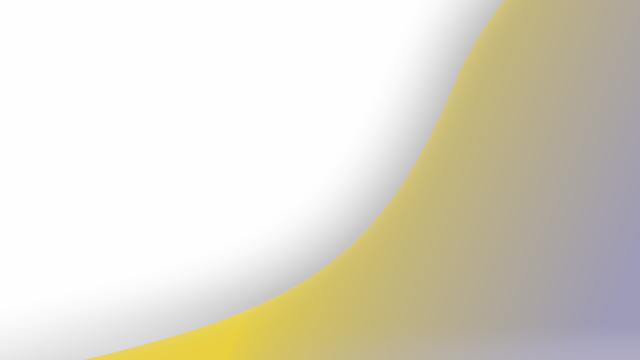
A WebGL 1 fragment shader for this background:

```glsl
precision highp float;

uniform vec2 u_resolution;

vec2 cubicBezier(vec2 a, vec2 b, vec2 c, vec2 d, float t) {
  float s = 1.0 - t;
  return s * s * s * a + 3.0 * s * s * t * b + 3.0 * s * t * t * c + t * t * t * d;
}

// Two joined curves on t in 0..2, with straight runs past both ends
vec2 wavePoint(float t) {
  vec2 start = vec2(0.231, 0.0);
  vec2 joint = vec2(1.262, 0.769);
  vec2 end = vec2(1.4, 1.0);
  if (t < 0.0) return start + t * vec2(9.7, 2.35);
  if (t > 2.0) return end + (t - 2.0) * vec2(6.3, 7.8);
  if (t < 1.0) return cubicBezier(start, vec2(0.814, 0.141), vec2(1.049, 0.262), joint, t);
  return cubicBezier(joint, vec2(1.297, 0.852), vec2(1.343, 0.93), end, t - 1.0);
}

// Signed distance to the wave edge, positive on its upper left side
float waveDistance(vec2 p) {
  float nearest = 1e5;
  float side = 1.0;
  vec2 a = wavePoint(-0.05);
  for (int i = 0; i < 42; i++) {
    vec2 b = wavePoint(float(i) * 0.05);
    if (i == 41) b = wavePoint(2.05);
    vec2 along = b - a;
    vec2 toPoint = p - a;
    float h = clamp(dot(toPoint, along) / dot(along, along), 0.0, 1.0);
    float dist = length(toPoint - along * h);
    if (dist < nearest) {
      nearest = dist;
      side = along.x * toPoint.y - along.y * toPoint.x < 0.0 ? -1.0 : 1.0;
    }
    a = b;
  }
  return nearest * side;
}

// Diagonal yellow to lavender blend with a pale rim and a soft floor light
vec3 waveColor(vec2 p, float depth) {
  vec3 yellow = vec3(0.91, 0.815, 0.24);
  vec3 lavender = vec3(0.62, 0.61, 0.72);
  float t = clamp(0.985 * (p.x - 0.648) - 0.432 * (p.y - 0.051), 0.0, 1.0);
  vec3 color = mix(yellow, lavender, pow(t, 0.7));
  color = mix(color, vec3(0.92, 0.86, 0.58), 0.4 * exp(-depth / 0.025));
  float floorLight = 1.0 - smoothstep(0.0, 0.11, p.y);
  return mix(color, vec3(0.75, 0.74, 0.82), 0.5 * t * floorLight);
}

void main() {
  vec2 p = gl_FragCoord.xy / u_resolution.y;
  float edge = waveDistance(p);

  // White field under the blurred shadow of the wave
  float shadow = 1.0 - smoothstep(-0.2, 0.2, edge);
  shadow *= mix(0.28, 0.46, smoothstep(0.0, 0.2, p.y));
  vec3 field = vec3(0.995 - shadow);

  float pixel = 1.0 / u_resolution.y;
  float outside = smoothstep(-0.75 * pixel, 0.75 * pixel, edge);
  gl_FragColor = vec4(mix(waveColor(p, max(-edge, 0.0)), field, outside), 1.0);
}
```
